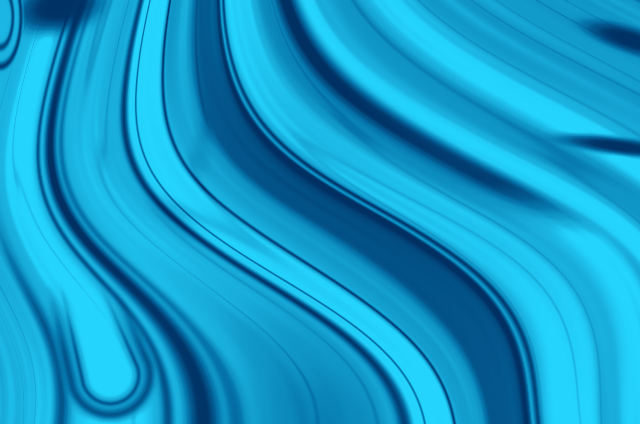
Reproduce this background procedurally as a Shadertoy shader.

```glsl
// Flowing marbled paint: glossy cyan and navy ribbons sweeping down to the right.

float hash(vec2 p) {
    vec3 q = fract(vec3(p.xyx) * 0.1031);
    q += dot(q, q.yzx + 33.33);
    return fract((q.x + q.y) * q.z);
}

float noise(vec2 p) {
    vec2 i = floor(p), f = fract(p);
    f = f * f * (3.0 - 2.0 * f);
    return mix(mix(hash(i), hash(i + vec2(1, 0)), f.x),
               mix(hash(i + vec2(0, 1)), hash(i + vec2(1, 1)), f.x), f.y);
}

// Horizontal place of a streamline at depth t below the top edge
float streamX(float s, float t) {
    float u = s - 0.35;
    float bendDepth = 0.68 - 0.475 * (u + sqrt(u * u + 0.003));
    float lean = 0.35 * (1.0 - smoothstep(0.2, 0.68, s));
    float sweep = mix(0.45, 1.0, smoothstep(0.05, 0.35, s));
    return s - lean * t + sweep / (1.0 + exp((bendDepth - t) / 0.13));
}

// Streamline through a point, found by bisection
float streamAt(vec2 p) {
    float lo = -0.4, hi = 1.6;
    for (int i = 0; i < 20; i++) {
        float mid = 0.5 * (lo + hi);
        if (streamX(mid, 1.0 - p.y) < p.x) lo = mid; else hi = mid;
    }
    return 0.5 * (lo + hi);
}

float band(float x, float lo, float hi, float soft) {
    return smoothstep(lo - soft, lo + soft, x) * (1.0 - smoothstep(hi - soft, hi + soft, x));
}

float line(float x, float center, float width) {
    float d = (x - center) / width;
    return exp(-d * d);
}

float blob(vec2 p, vec2 center, float slope, vec2 radius) {
    vec2 q = p - center;
    q.y -= slope * q.x;
    q /= radius;
    return exp(-dot(q, q) * dot(q, q));
}

// Tone across the ribbons, 0 navy to 1 bright cyan
float ribbons(float s, float t) {
    float v = 0.8;
    v = mix(v, 0.15, band(s, 0.062, 0.08, 0.012) * smoothstep(0.3, 0.9, t));
    v = mix(v, 1.0, band(s, 0.1, 0.155, 0.012));
    v = mix(v, 0.2, line(s, 0.167, 0.004));
    v = mix(v, 0.02, band(s, 0.181, 0.2, 0.008));
    v = mix(v, 0.45, line(s, 0.212, 0.006));
    v -= 0.2 * band(s, 0.2, 0.31, 0.03) * smoothstep(0.55, 1.0, t);
    v = mix(v, 0.1, line(s, 0.325, 0.006));
    v = mix(v, 1.0, band(s, 0.333, 0.386, 0.004));
    v = mix(v, 0.4, line(s, 0.346, 0.0016));
    v = mix(v, 0.1, line(s, 0.392, 0.0025));
    v = mix(v, 0.7, band(s, 0.397, 0.438, 0.004));
    v = mix(v, 0.22, band(s, 0.441, 0.499, 0.011));
    v = mix(v, 0.02, line(s, 0.497, 0.006));
    v = mix(v, 0.75, line(s, 0.504, 0.002));
    v = mix(v, 0.08, line(s, 0.509, 0.003));
    v = mix(v, 0.98, band(s, 0.516, 0.57, 0.01));
    v = mix(v, 0.6, band(s, 0.58, 0.615, 0.012));
    v = mix(v, 0.9, band(s, 0.59, 0.65, 0.02) * smoothstep(0.42, 0.58, t));
    v = mix(v, 0.02, band(s, 0.616, 0.65, 0.012) * (1.0 - smoothstep(0.42, 0.57, t)));
    v = mix(v, 0.98, band(s, 0.663, 0.69, 0.009));
    v = mix(v, 0.64, band(s, 0.705, 0.75, 0.02));
    v = mix(v, 1.0, band(s, 0.765, 0.81, 0.02));
    return mix(v, 0.66, smoothstep(0.81, 0.87, s));
}

// Rounded drip at the lower left, wrapped in thin outlines
float drip(vec2 p, float v) {
    vec2 a = vec2(0.15, 0.45), axis = vec2(0.11, -0.335);
    float h = clamp(dot(p - a, axis) / dot(axis, axis), 0.0, 1.0);
    float d = length(p - a - axis * h) - mix(0.02, 0.055, h);
    float tone = mix(1.0, 0.68, smoothstep(-0.012, 0.012, d));
    tone -= 0.4 * line(d, 0.012, 0.005) + 0.45 * line(d, 0.04, 0.012);
    float cover = (1.0 - smoothstep(0.14, 0.36, p.y)) * (1.0 - smoothstep(0.035, 0.07, d));
    return mix(v, tone, cover);
}

vec3 paint(float v) {
    vec3 c = mix(vec3(0.005, 0.19, 0.39), vec3(0.01, 0.33, 0.54), smoothstep(0.0, 0.25, v));
    c = mix(c, vec3(0.02, 0.46, 0.67), smoothstep(0.22, 0.47, v));
    c = mix(c, vec3(0.06, 0.59, 0.78), smoothstep(0.44, 0.66, v));
    c = mix(c, vec3(0.10, 0.69, 0.87), smoothstep(0.64, 0.82, v));
    return mix(c, vec3(0.14, 0.83, 0.99), smoothstep(0.8, 1.0, v));
}

void mainImage(out vec4 fragColor, in vec2 fragCoord) {
    vec2 p = fragCoord / iResolution.y;
    float t = 1.0 - p.y;
    float s = streamAt(p) + 0.006 * (noise(p * 3.5) - 0.5);
    s += 0.05 * smoothstep(0.5, 1.0, t) * smoothstep(0.33, 0.45, s);
    float v = ribbons(s, t);

    // Brushed streaks and hairlines along the flow
    v += 0.16 * (noise(vec2(s * 45.0, t * 2.0)) - 0.5);
    v += 0.09 * (noise(vec2(s * 130.0, t * 2.5 + 7.0)) - 0.5);
    v -= 0.12 * line(noise(vec2(s * 32.0 + 9.0, t * 1.3)), 0.5, 0.04);
    v += 0.1 * (noise(p * 2.6 + 4.0) - 0.5);
    v = drip(p, v);

    // Dark pools at the upper corners
    v = mix(v, 0.03, blob(p, vec2(1.49, 0.905), -0.3, vec2(0.11, 0.03)));
    v = mix(v, 0.03, blob(p, vec2(1.46, 0.655), -0.13, vec2(0.14, 0.02)));
    v = mix(v, 0.03, blob(p, vec2(0.14, 0.985), 0.15, vec2(0.1, 0.06)));

    // Small curl in the upper left corner
    float curl = length((p - vec2(0.0, 0.96)) / vec2(0.055, 0.13));
    float loops = 0.85 - 0.7 * line(curl, 0.55, 0.07) - 0.75 * line(curl, 0.9, 0.08);
    v = mix(v, loops, 1.0 - smoothstep(0.92, 1.08, curl));

    fragColor = vec4(paint(clamp(v, 0.0, 1.0)), 1.0);
}
```
